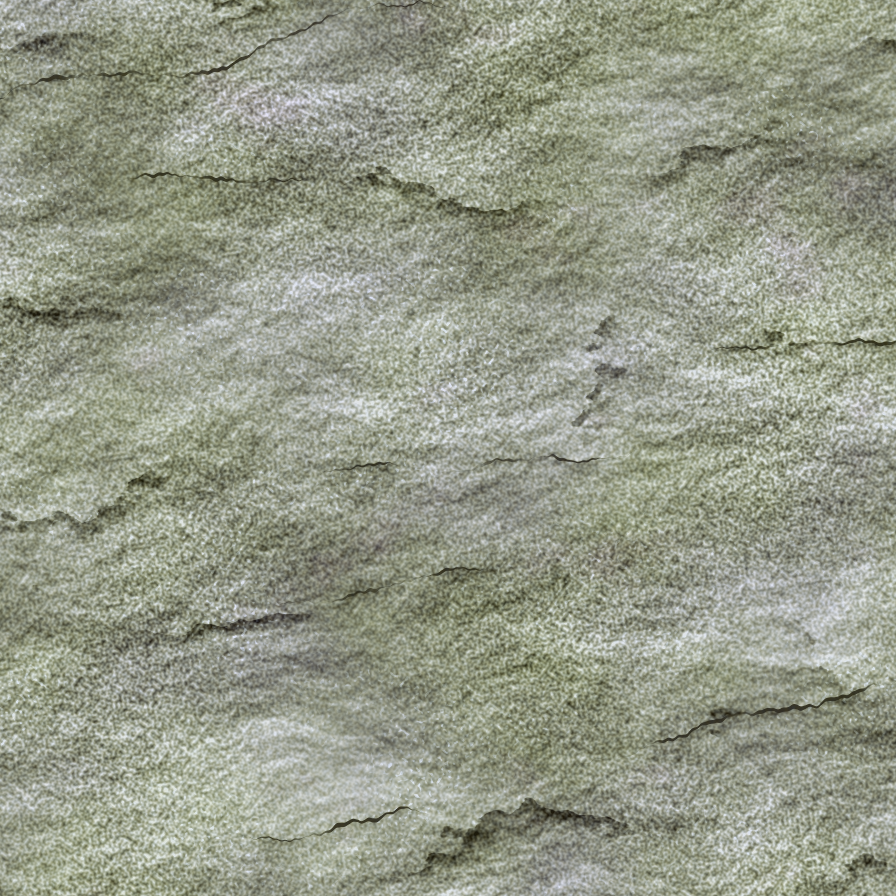
A Shadertoy shader for this texture:

```glsl
// Weathered green-grey rock face with ledges, thin cracks and gritty lichen grain.

vec2 hash2(vec2 cell) {
    vec3 h = fract(cell.xyx * vec3(0.1031, 0.1030, 0.0973));
    h += dot(h, h.yzx + 33.33);
    return fract((h.xx + h.yz) * h.zy);
}

float corner(vec2 cell, vec2 offset) {
    float angle = 6.2832 * hash2(cell).x;
    return dot(vec2(cos(angle), sin(angle)), offset);
}

// Gradient noise, roughly -1 to 1
float noise(vec2 p) {
    vec2 i = floor(p), f = p - i;
    vec2 u = f * f * f * (f * (f * 6.0 - 15.0) + 10.0);
    vec2 e = vec2(1.0, 0.0);
    float low = mix(corner(i, f), corner(i + e, f - e), u.x);
    float high = mix(corner(i + e.yx, f - e.yx), corner(i + 1.0, f - 1.0), u.x);
    return 1.4 * mix(low, high, u.y);
}

// Octaves are turned against each other to hide the lattice
float fbm(vec2 p) {
    float sum = 0.0, amp = 0.5;
    for (int i = 0; i < 5; i++) {
        sum += amp * noise(p);
        p = mat2(1.85, 0.8, -0.8, 1.85) * p + 17.3;
        amp *= 0.54;
    }
    return sum;
}

// Bedding coordinates: sheared upward to the right and warped
vec2 bedding(vec2 p) {
    vec2 warp = vec2(noise(p * 6.0 + 3.1), noise(p * 6.0 + 41.7));
    return vec2(p.x, p.y - 0.10 * p.x) + 0.03 * warp;
}

float relief(vec2 p) {
    return fbm(bedding(p) * vec2(6.0, 9.0) + 5.0);
}

float ledge(vec2 p) {
    return noise(bedding(p) * vec2(3.0, 7.0) + 23.0) + 0.4 * fbm(p * vec2(13.0, 20.0));
}

// Dark shade under rock that overhangs from above
float overhang(vec2 p, float level) {
    float rise = ledge(p + vec2(-0.003, 0.012)) - level;
    float band = smoothstep(-0.22, 0.0, level) * smoothstep(0.03, 0.0, level);
    float patchy = smoothstep(-0.2, 0.35, noise(p * 4.2 + 71.0));
    return band * smoothstep(0.0, 0.08, rise) * patchy;
}

// x: crack line, y: soft shade just below it
vec2 cracks(vec2 p) {
    float pixel = 1.0 / iResolution.y;
    vec2 result = vec2(0.0);
    for (int i = 0; i < 7; i++) {
        float id = float(i);
        vec2 place = hash2(vec2(id + 11.0, 3.7));
        vec2 shape = hash2(vec2(id + 29.0, 8.3));
        float x = p.x - place.x;
        float halfLength = mix(0.12, 0.40, shape.x);
        float y = (id + 0.2 + 0.6 * place.y) / 7.0 + mix(0.04, 0.30, shape.y) * x
                + 0.025 * noise(vec2(x * 6.0, id * 5.3 + 0.3))
                + 0.005 * noise(vec2(x * 33.0, id * 7.7 + 0.3))
                + 0.003 * noise(vec2(x * 110.0, id * 2.9 + 0.3));
        float d = p.y - y;
        float taper = max(1.0 - x * x / (halfLength * halfLength), 0.0);
        float gap = smoothstep(-0.35, 0.2, noise(vec2(x * 14.0, id * 3.1 + 0.4)));
        float width = 0.0013 * taper * (0.4 + gap + noise(vec2(x * 60.0, id + 0.5)));
        float line = clamp((width - abs(d)) / pixel + 0.5, 0.0, 1.0);
        float shade = exp(-max(-d, 0.0) / 0.009) * smoothstep(0.003, 0.0, d);
        float strength = smoothstep(0.0, 0.35, taper);
        result = max(result, strength * vec2(line * (0.2 + 0.8 * gap), shade * gap));
    }
    return result;
}

vec3 rockColor(float tone) {
    vec3 dark = vec3(0.29, 0.29, 0.23);
    vec3 stone = vec3(0.57, 0.59, 0.51);
    vec3 pale = vec3(0.74, 0.76, 0.73);
    return tone < 0.575 ? mix(dark, stone, (tone - 0.285) / 0.29)
                        : mix(stone, pale, (tone - 0.575) / 0.18);
}

void mainImage(out vec4 fragColor, in vec2 fragCoord) {
    vec2 p = fragCoord / iResolution.y;

    // Broad tone, and relief lit from above left
    float slope = relief(p) - relief(p + vec2(-0.0015, 0.004));
    float level = ledge(p);
    float tone = 0.582 + 0.23 * fbm(p * vec2(3.0, 4.2) + 61.0) + 1.3 * slope;
    tone += 0.035 * smoothstep(-0.04, 0.04, level);

    // Grit, pits and pale lichen specks, turned off the pixel axes
    vec2 g = mat2(0.8, 0.6, -0.6, 0.8) * p;
    float grit = noise(g * 265.0 + 13.0);
    float coarse = noise(g.yx * 135.0 + 9.0);
    float rough = 1.0 + 0.6 * noise(p * 4.0 + 33.0);
    float specks = smoothstep(0.25, 0.65, noise(g * 205.0 + 50.0));
    float pits = smoothstep(0.25, 0.7, noise(g * vec2(62.0, 75.0) + 31.0));
    float lichen = smoothstep(-0.3, 0.5, fbm(p * vec2(5.0, 7.0) + 90.0));
    tone += rough * (0.21 * grit + 0.10 * coarse - 0.08 * pits) + 0.18 * specks * lichen;

    // Ledge shade and cracks
    vec2 crack = cracks(p);
    tone -= 0.27 * overhang(p, level) + 0.12 * crack.y;
    tone = mix(tone, 0.17, 0.9 * crack.x);

    // Moss, bare grey stone and bluish grain tints
    vec3 color = rockColor(clamp(tone, 0.10, 0.90));
    float moss = fbm(p * vec2(4.0, 5.5) + 120.0);
    float bare = smoothstep(0.2, 0.5, fbm(p * vec2(5.0, 6.0) + 150.0));
    color += moss * vec3(-0.01, 0.01, -0.09) + vec3(0.0, 0.0, -0.005);
    color += bare * vec3(0.015, -0.01, 0.03);
    color += noise(g * 190.0 + 77.0) * vec3(-0.012, 0.0, 0.03);
    color += specks * lichen * vec3(-0.01, 0.0, 0.03);
    fragColor = vec4(clamp(color, 0.0, 1.0), 1.0);
}
```
